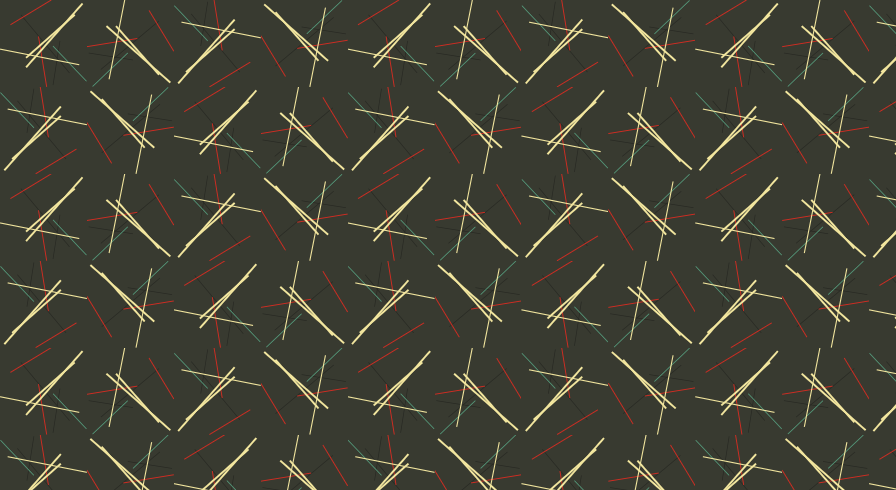
Reproduce this pattern procedurally as a Shadertoy shader.

```glsl
// Scattered pick-up sticks on dark olive, one square motif quarter-turned from cell to cell.

const float CELLS_ACROSS = 10.31;
const float TURNS_PER_ROW = 2.0;   // quarter turns added by each row; each column adds one

const vec3 GROUND = vec3(0.220, 0.229, 0.190);
const vec3 SHADOW = vec3(0.155, 0.160, 0.135);
const vec3 GREEN  = vec3(0.340, 0.640, 0.510);
const vec3 RED    = vec3(0.830, 0.170, 0.130);
const vec3 CREAM  = vec3(0.950, 0.900, 0.620);

// Widths as fractions of a cell
const float THICK  = 0.022;
const float MEDIUM = 0.0125;
const float THIN   = 0.0105;
const float HAIR   = 0.0085;

// Share of a pixel covered by a band of the given half width
float bandCoverage(float dist, float halfWidth, float pixel) {
    float outer = clamp(0.5 + (halfWidth - dist) / pixel, 0.0, 1.0);
    float inner = clamp(0.5 - (halfWidth + dist) / pixel, 0.0, 1.0);
    return outer - inner;
}

// Square-ended stick from a to b, blended over the colour so far
void drawStick(inout vec3 col, vec2 p, vec2 a, vec2 b, float width, vec3 tint, float pixel) {
    vec2 along = normalize(b - a);
    vec2 q = p - 0.5 * (a + b);
    float across = abs(dot(q, vec2(-along.y, along.x)));
    float lengthwise = abs(dot(q, along));
    float cover = bandCoverage(across, 0.5 * width, pixel)
                * bandCoverage(lengthwise, 0.5 * length(b - a), pixel);
    col = mix(col, tint, cover);
}

// One motif in the unit cell, y pointing down
vec3 sticks(vec2 p, float pixel) {
    vec3 col = GROUND;
    drawStick(col, p, vec2(0.24, 0.17), vec2(0.80, 0.84), HAIR, SHADOW, pixel);
    drawStick(col, p, vec2(0.69, 0.47), vec2(0.61, 0.98), HAIR, SHADOW, pixel);
    drawStick(col, p, vec2(0.61, 0.53), vec2(0.995, 0.935), HAIR, GREEN, pixel);
    drawStick(col, p, vec2(0.12, 0.285), vec2(0.59, 0.00), THIN, RED, pixel);
    drawStick(col, p, vec2(0.443, 0.42), vec2(0.537, 1.00), THIN, RED, pixel);
    drawStick(col, p, vec2(0.00, 0.565), vec2(0.912, 0.745), MEDIUM, CREAM, pixel);
    drawStick(col, p, vec2(0.30, 0.665), vec2(0.86, 0.17), THICK, CREAM, pixel);
    drawStick(col, p, vec2(0.30, 0.775), vec2(0.95, 0.04), THICK, CREAM, pixel);
    return col;
}

void mainImage(out vec4 fragColor, in vec2 fragCoord) {
    // Grid of cells counted from the top left
    float pixel = CELLS_ACROSS / iResolution.x;
    vec2 grid = vec2(fragCoord.x, iResolution.y - fragCoord.y) * pixel;
    vec2 cell = floor(grid);
    vec2 p = fract(grid);

    // Undo the clockwise quarter turns of this cell
    int turns = int(mod(cell.x + TURNS_PER_ROW * cell.y, 4.0));
    for (int i = 0; i < turns; i++) p = vec2(p.y, 1.0 - p.x);

    fragColor = vec4(sticks(p, pixel), 1.0);
}
```
